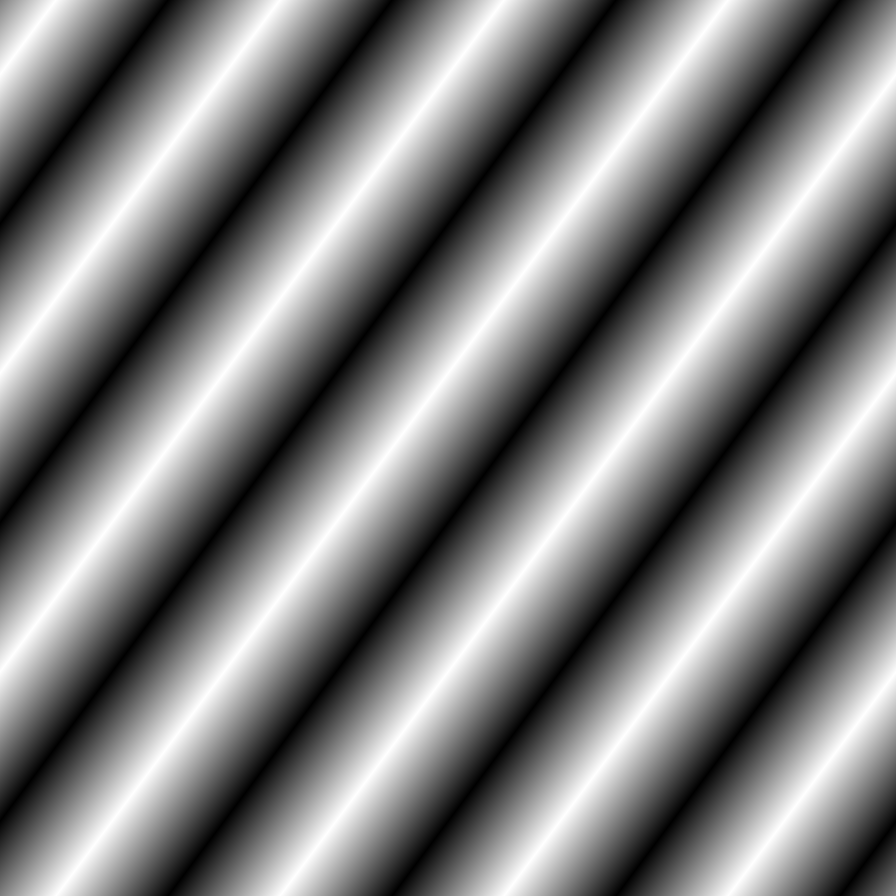
Give the GLSL for this pattern, as a WebGL 2 fragment shader.

```glsl
#version 300 es
precision highp float;
// Soft diagonal bands that fade evenly between black and white.
// A triangle wave runs along a slanted phase; whole repeat counts
// on both axes make the tile seamless.

uniform vec2 u_resolution;
out vec4 fragColor;

const vec2 REPEATS = vec2(4.0, 3.0);   // bands across and down
const float CREST_PHASE = 0.25;        // phase of the brightest line
const vec3 TROUGH_COLOR = vec3(0.0);
const vec3 CREST_COLOR = vec3(1.0);

// Phase of bands rising to the right, one unit per band
float bandPhase(vec2 uv, vec2 repeats) {
    return repeats.x * uv.x - repeats.y * uv.y;
}

// Linear wave of period 1: one at whole phases, zero halfway between
float triangleWave(float phase) {
    return abs(2.0 * fract(phase) - 1.0);
}

void main() {
    vec2 uv = gl_FragCoord.xy / u_resolution;

    // Continuous ramp, so the bands have no hard edges
    float brightness = triangleWave(bandPhase(uv, REPEATS) - CREST_PHASE);
    fragColor = vec4(mix(TROUGH_COLOR, CREST_COLOR, brightness), 1.0);
}
```
